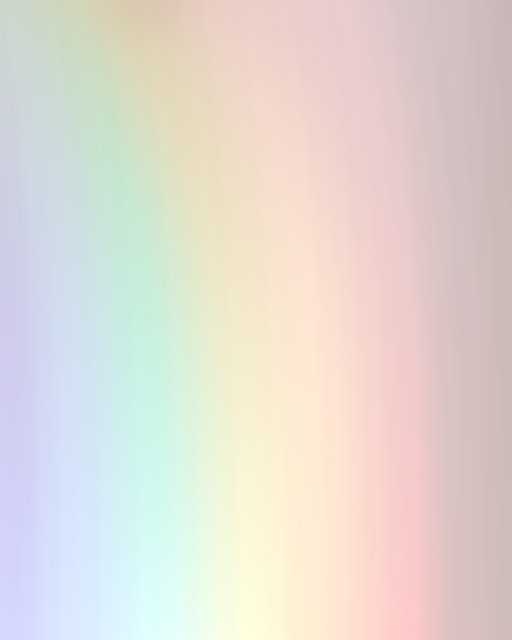
Write a WebGL 1 fragment shader that draws this background.

```glsl
precision highp float;
uniform vec2 u_resolution;

// Quadratic blend passing through low, middle and high colours up the canvas
vec3 rise(vec3 low, vec3 middle, vec3 high, float y) {
  return low * (1.0 - y) * (1.0 - 2.0 * y)
       + middle * 4.0 * y * (1.0 - y)
       + high * y * (2.0 * y - 1.0);
}

// Soft ramp between two neighbouring band centres
float ramp(float from, float to, float x) {
  float t = clamp((x - from) / (to - from), 0.0, 1.0);
  return mix(t, t * t * (3.0 - 2.0 * t), 0.55);
}

void main() {
  vec2 uv = gl_FragCoord.xy / u_resolution;
  float x = uv.x;
  float y = uv.y;
  float bend = y * y * y;

  // Band colours
  vec3 violet = rise(vec3(0.84, 0.85, 1.0), vec3(0.81, 0.80, 0.92), vec3(0.81, 0.84, 0.82), y);
  vec3 blue = rise(vec3(0.86, 0.92, 1.0), vec3(0.82, 0.87, 0.94), vec3(0.80, 0.84, 0.79), y);
  vec3 mint = rise(vec3(0.88, 1.0, 1.0), vec3(0.78, 0.94, 0.87), vec3(0.81, 0.84, 0.74), y);
  vec3 yellow = rise(vec3(1.0, 1.0, 0.87), vec3(0.95, 0.92, 0.79), vec3(0.86, 0.82, 0.70), y);
  vec3 peach = rise(vec3(1.0, 0.925, 0.83), vec3(0.995, 0.90, 0.825), vec3(0.92, 0.81, 0.78), y);
  vec3 pink = rise(vec3(1.0, 0.79, 0.79), vec3(0.94, 0.80, 0.80), vec3(0.91, 0.80, 0.81), y);
  vec3 taupe = rise(vec3(0.86, 0.76, 0.76), vec3(0.84, 0.76, 0.76), vec3(0.82, 0.76, 0.76), y);
  vec3 edgeGrey = mix(vec3(0.81, 0.74, 0.73), vec3(0.79, 0.72, 0.72), y);

  // Band centres lean left toward the top
  float violetX = 0.03 - 0.10 * bend;
  float blueX = 0.14 - 0.12 * bend;
  float mintX = 0.30 - 0.19 * bend;
  float yellowX = 0.49 - 0.27 * bend;
  float peachX = 0.62 - 0.17 * bend;
  float pinkX = 0.80 - 0.14 * bend;
  float taupeX = 0.89 - 0.02 * bend;

  vec3 color = mix(violet, blue, ramp(violetX, blueX, x));
  color = mix(color, mint, ramp(blueX, mintX, x));
  color = mix(color, yellow, ramp(mintX, yellowX, x));
  color = mix(color, peach, ramp(yellowX, peachX, x));
  color = mix(color, pink, ramp(peachX, pinkX, x));
  color = mix(color, taupe, ramp(pinkX, taupeX, x));
  color = mix(color, edgeGrey, ramp(taupeX, 1.0, x));

  // Warm shade at the upper edge
  vec2 shade = (uv - vec2(0.30, 1.0)) / vec2(0.09, 0.06);
  color -= vec3(0.015, 0.035, 0.025) * exp(-dot(shade, shade));

  // Faint upright streaks
  float lean = x + 0.06 * bend;
  color += 0.0015 * (sin(lean * 95.0) + sin(lean * 163.0 + 2.0 * y));

  gl_FragColor = vec4(clamp(color, 0.0, 1.0), 1.0);
}
```
